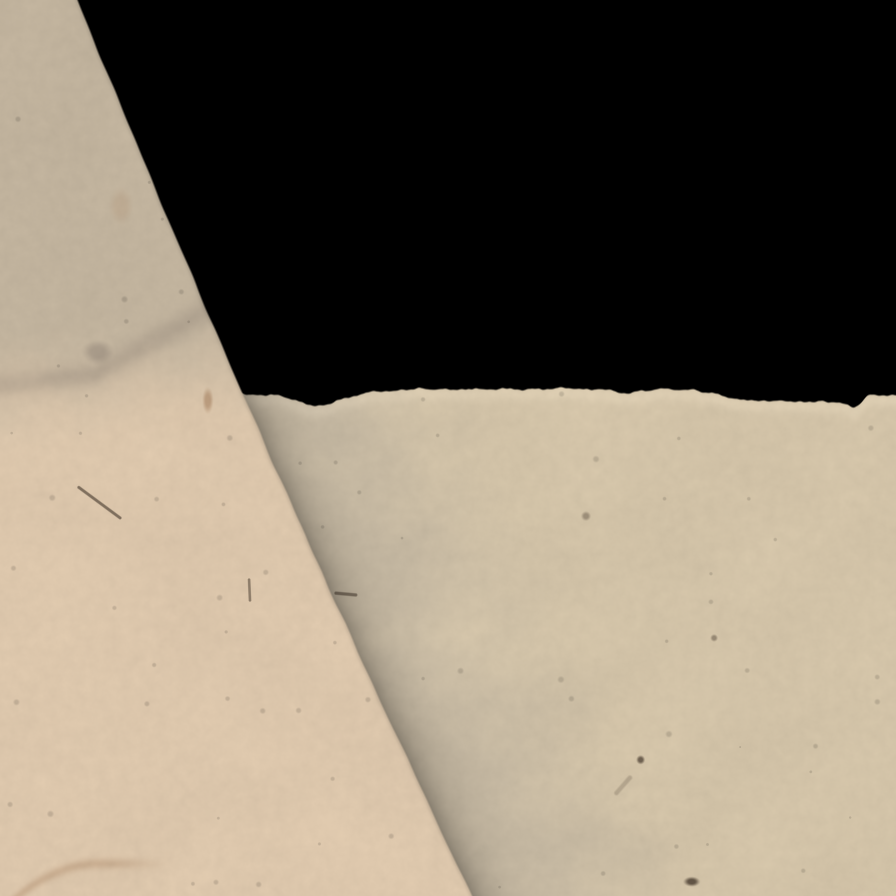
A WebGL 1 fragment shader for this texture:

```glsl
precision highp float;
// Two aged paper sheets on black: a slanted sheet overlapping one with a torn top edge.
uniform vec2 u_resolution;

const vec3 FRONT_WARM = vec3(0.860, 0.775, 0.670);
const vec3 FRONT_GREY = vec3(0.755, 0.700, 0.615);
const vec3 BACK_WARM = vec3(0.822, 0.762, 0.655);
const vec3 BACK_GREY = vec3(0.765, 0.715, 0.630);
const vec3 STAIN = vec3(0.56, 0.51, 0.46);
const vec3 INK = vec3(0.30, 0.25, 0.20);
const vec3 RUST = vec3(0.64, 0.49, 0.36);
const float SHADOW_WIDTH = 0.020;
const float SHADOW_DEPTH = 0.30;
const float GRAIN = 0.045;
const float MOTTLE = 0.050;
const float SPECK_CELLS = 26.0;

vec2 hash2(vec2 p) {
  vec3 q = fract(p.xyx * vec3(0.1031, 0.1030, 0.0973));
  q += dot(q, q.yzx + 33.33);
  return fract((q.xx + q.yz) * q.zy);
}

float gradientNoise(vec2 p) {
  vec2 i = floor(p), f = fract(p);
  vec2 u = f * f * f * (f * (f * 6.0 - 15.0) + 10.0);
  float a = dot(hash2(i) * 2.0 - 1.0, f);
  float b = dot(hash2(i + vec2(1, 0)) * 2.0 - 1.0, f - vec2(1, 0));
  float c = dot(hash2(i + vec2(0, 1)) * 2.0 - 1.0, f - vec2(0, 1));
  float d = dot(hash2(i + 1.0) * 2.0 - 1.0, f - 1.0);
  return mix(mix(a, b, u.x), mix(c, d, u.x), u.y);
}

float fbm(vec2 p) {
  float sum = 0.0, amp = 0.5;
  for (int i = 0; i < 4; i++) {
    sum += amp * gradientNoise(p);
    p = p * 2.03 + 17.3;
    amp *= 0.55;
  }
  return sum;
}

float bump(float x, float center, float width) {
  float t = (x - center) / width;
  return exp(-t * t);
}

float segmentDist(vec2 p, vec2 a, vec2 b) {
  vec2 ab = b - a;
  return length(p - a - ab * clamp(dot(p - a, ab) / dot(ab, ab), 0.0, 1.0));
}

float stroke(vec2 p, vec2 a, vec2 b, float width) {
  return 1.0 - smoothstep(width * 0.3, width * 1.3, segmentDist(p, a, b));
}

float spot(vec2 p, vec2 center, vec2 radius) {
  return 1.0 - smoothstep(0.4, 1.4, length((p - center) / radius));
}

// Slightly bowed diagonal side of the front sheet
float frontEdge(float y) {
  return 0.527 - 0.44 * y - 0.038 * y * (1.0 - y) + 0.0022 * gradientNoise(vec2(y * 24.0, 3.7));
}

// Height of the torn top of the back sheet
float tornEdge(float x) {
  float h = 0.566 - 0.006 * (1.0 - smoothstep(0.30, 0.52, x));
  h -= 0.014 * bump(x, 0.355, 0.034) + 0.004 * bump(x, 0.70, 0.022);
  h -= 0.014 * smoothstep(0.76, 0.85, x) - 0.006 * smoothstep(0.957, 0.972, x);
  h -= 0.005 * bump(x, 0.952, 0.010);
  return h + 0.004 * gradientNoise(vec2(x * 55.0, 1.3)) + 0.002 * gradientNoise(vec2(x * 140.0, 8.1));
}

// Faint random flecks, one candidate per cell
float flecks(vec2 p) {
  vec2 cell = floor(p * SPECK_CELLS);
  vec2 rnd = hash2(cell + 5.0);
  vec2 center = 0.25 + 0.5 * hash2(cell + 41.0);
  float radius = 0.03 + 0.06 * rnd.y;
  float disc = 1.0 - smoothstep(radius * 0.4, radius * 1.4, length(fract(p * SPECK_CELLS) - center));
  return disc * step(0.84, rnd.x);
}

vec3 frontSheet(vec2 p, float mottle) {
  float warm = 1.0 - smoothstep(0.49, 0.63, p.y + 0.10 * mottle - 0.10 * p.x);
  vec3 col = mix(FRONT_GREY, FRONT_WARM, warm);
  // Grey crease stain with a soft blot
  float crease = min(segmentDist(p, vec2(0.0, 0.570), vec2(0.105, 0.582)),
                     segmentDist(p, vec2(0.105, 0.582), vec2(0.235, 0.655)));
  col = mix(col, STAIN, 0.42 * exp(-pow(crease / 0.013, 2.0)) * (0.8 + mottle));
  col = mix(col, STAIN, 0.50 * spot(p, vec2(0.109, 0.607), vec2(0.014, 0.011)));
  col = mix(col, RUST, 0.55 * spot(p, vec2(0.232, 0.553), vec2(0.005, 0.012)));
  col = mix(col, RUST, 0.18 * spot(p, vec2(0.135, 0.770), vec2(0.011, 0.017)));
  // Embedded fibres and the curved mark at the foot
  col = mix(col, INK, 0.65 * stroke(p, vec2(0.088, 0.456), vec2(0.134, 0.422), 0.0020));
  col = mix(col, INK, 0.55 * stroke(p, vec2(0.278, 0.353), vec2(0.279, 0.330), 0.0018));
  float arc = p.y - 0.036 + 4.5 * pow(p.x - 0.11, 2.0) * step(p.x, 0.11);
  col = mix(col, RUST, 0.32 * bump(arc, 0.0, 0.006) * (1.0 - smoothstep(0.11, 0.20, p.x)));
  return col;
}

vec3 backSheet(vec2 p, float mottle, float gap, float drop) {
  float warm = smoothstep(0.01, 0.25, gap + 0.16 * mottle);
  vec3 col = mix(BACK_GREY, BACK_WARM, warm);
  col += 0.035 * bump(drop, 0.006, 0.008);
  // Dark specks and a short fibre
  col = mix(col, INK, 0.85 * spot(p, vec2(0.772, 0.016), vec2(0.0075, 0.0045)));
  col = mix(col, INK, 0.75 * spot(p, vec2(0.715, 0.152), vec2(0.0040, 0.0042)));
  col = mix(col, INK, 0.45 * spot(p, vec2(0.797, 0.288), vec2(0.0035)));
  col = mix(col, INK, 0.40 * spot(p, vec2(0.654, 0.424), vec2(0.0045)));
  col = mix(col, INK, 0.22 * stroke(p, vec2(0.688, 0.115), vec2(0.703, 0.132), 0.003));
  col = mix(col, INK, 0.60 * stroke(p, vec2(0.375, 0.338), vec2(0.397, 0.336), 0.0022));
  return col * (1.0 - SHADOW_DEPTH * exp(-max(gap, 0.0) / SHADOW_WIDTH));
}

void main() {
  vec2 p = gl_FragCoord.xy / u_resolution;
  float aa = max(1.2 / u_resolution.y, 0.0015);
  float gap = (p.x - frontEdge(p.y)) * 0.915;
  float drop = tornEdge(p.x) - p.y;
  float mottle = fbm(p * vec2(7.0, 9.0) + 2.0);
  float grain = fbm(p * 75.0);

  vec3 back = backSheet(p, mottle, gap, drop) * smoothstep(-aa, aa, drop);
  vec3 front = frontSheet(p, mottle) * (1.0 - 0.10 * bump(gap, 0.0, 0.003));
  vec3 col = mix(front, back, smoothstep(-aa, aa, gap));
  col *= 1.0 + MOTTLE * mottle + GRAIN * grain;
  col = mix(col, col * 0.72, 0.45 * flecks(p));
  gl_FragColor = vec4(clamp(col, 0.0, 1.0), 1.0);
}
```
